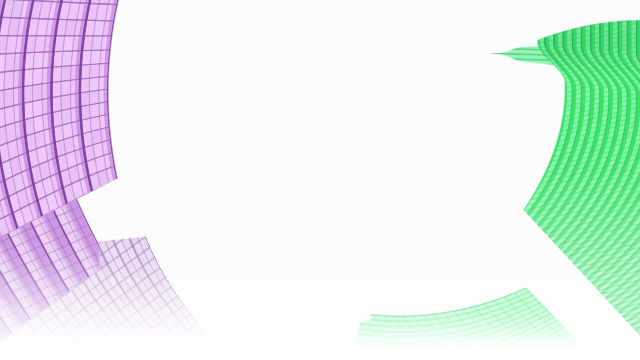
Reproduce this background procedurally as a Shadertoy shader.

```glsl
// Curving line-drawn towers, violet at the left and green at the right, on white paper.

// Palette
const vec3 PAPER = vec3(0.99);
const vec3 LILAC = vec3(0.96, 0.83, 0.99);
const vec3 VIOLET = vec3(0.70, 0.42, 0.83);
const vec3 INK = vec3(0.42, 0.20, 0.58);
const vec3 SLATE = vec3(0.58, 0.50, 0.70);
const vec3 MINT = vec3(0.77, 0.98, 0.84);
const vec3 SPRING = vec3(0.47, 0.96, 0.63);
const vec3 GREEN = vec3(0.20, 0.87, 0.38);
const vec3 PINE = vec3(0.10, 0.66, 0.32);

// Spacing of the drawn grids, in canvas heights
const float COLUMN = 0.079;
const float FLOOR_STEP = 0.051;
const float RIB = 0.0255;
const float RIB_ROW = 0.013;
const vec2 FADE = vec2(0.64, 0.98);

float hash(vec2 c) {
    return fract(sin(dot(c, vec2(41.3, 289.1))) * 4375.5);
}

// Coverage of the half plane where d is positive
float inside(float d) {
    float w = 1.0 / iResolution.y;
    return smoothstep(-w, w, d);
}

// Repeating line at whole values of t; w is its half width in periods
float line(float t, float w) {
    float aa = max(fwidth(t), 0.0001);
    float d = abs(fract(t + 0.5) - 0.5);
    return (1.0 - smoothstep(w - 0.5 * aa, w + 0.5 * aa, d)) * min(1.0, 2.0 * w / aa + 0.35);
}

// Left: tall leaning facade with dark columns
vec3 violetTower(vec3 col, vec2 p) {
    float bend = p.y - 0.255;
    float u = (p.x - 0.301 - 0.44 * bend * bend) / COLUMN;
    float tilt = mix(-0.05, 0.504, smoothstep(0.0, 0.55, p.y));
    float v = (p.y + p.x * tilt - 0.66) / FLOOR_STEP;
    float mask = inside(-u * COLUMN) * inside(0.66 - 0.504 * p.x - p.y);
    vec3 face = mix(LILAC, VIOLET, 0.08 + 0.12 * hash(floor(vec2(u * 3.0, v))));
    face = mix(face, VIOLET, 0.55 * line(u * 3.0, 0.06));
    face = mix(face, VIOLET * 0.85, 0.75 * line(v, 0.045));
    face = mix(face, VIOLET, 0.5 * line(u + 0.06, 0.11));
    face = mix(face, INK, 0.75 * line(u, 0.045));
    return mix(col, face, mask);
}

// Left: banded middle tier and the pale tier in front of it
vec3 violetTiers(vec3 col, vec2 p) {
    float fade = 1.0 - smoothstep(FADE.x, FADE.y, p.y);
    float ridge = 0.657 + (0.405 - p.x) * 0.72;

    float d = p.y - 0.567;
    float u = (p.x - 0.22 - 0.45 * d - 0.35 * d * d) / COLUMN;
    float v = (p.y + 0.45 * p.x) / (0.6 * FLOOR_STEP);
    float mask = inside(p.y - 0.66 + 0.504 * p.x) * inside(-u * COLUMN) * inside(ridge - p.y);
    vec3 face = mix(LILAC * 0.97, VIOLET, 0.55 * smoothstep(0.35, 0.6, fract(u)));
    face = mix(face, SLATE, 0.5 * line(v, 0.06));
    face = mix(face, INK, 0.55 * line(u, 0.04) + 0.25 * line(u * 3.0, 0.07));
    col = mix(col, face, mask * mix(0.1, 1.0, fade));

    d = p.y - 0.657;
    u = (p.x - 0.405 - 0.4 * d - 0.85 * d * d) / (0.6 * COLUMN);
    v = (p.y - ridge) / (0.75 * FLOOR_STEP);
    float roof = inside(p.x - 0.275) * inside(p.y - 0.657 - (0.405 - p.x) * 0.11);
    mask = inside(-u) * max(inside(p.y - ridge), roof);
    face = mix(PAPER, LILAC * 0.93, 0.55 + 0.25 * hash(floor(vec2(u * 2.0, v))));
    face = mix(face, SLATE, 0.55 * line(u * 2.0, 0.06) + 0.35 * line(u, 0.09));
    face = mix(face, SLATE, 0.6 * line(v, 0.06));
    return mix(col, face, mask * fade);
}

// Left profile of the green tower at height y
float ribProfile(float y) {
    float sag = max(0.0, y - 0.243);
    return 1.569 - 0.076 * (1.0 - smoothstep(0.116, 0.231, y)) - sag * sag;
}

// Right: ribbed tower with a domed crown and a sideways spire
vec3 greenTower(vec3 col, vec2 p) {
    float axis = 0.148 + 0.03 * (p.x - 1.361);
    float girth = 0.08 * (p.x - 1.361) + 0.013 * smoothstep(1.39, 1.45, p.x);
    float spire = inside(girth - abs(p.y - axis)) * inside(p.x - 1.361) * inside(1.54 - p.x);
    vec3 metal = mix(SPRING, PINE, 0.6 * line((p.y - axis) / 0.014, 0.17));
    col = mix(col, metal, 0.8 * spire);

    float reach = 1.778 - p.x;
    float mask = inside(p.x - ribProfile(p.y)) * inside(p.y - 0.056 - 0.677 * reach * reach)
        * inside(0.583 + 1.08 * (p.x - 1.454) - p.y);
    float u = (p.x - ribProfile(p.y - 0.12 * (p.x - 1.5))) / RIB;
    float v = (p.y + 0.25 * p.x) / RIB_ROW;
    float pale = smoothstep(0.38, 0.95, p.y);
    float crown = 1.0 - smoothstep(0.13, 0.23, p.y);
    vec3 face = mix(SPRING, MINT, 0.25 * hash(floor(vec2(u, v))) + 0.7 * pale);
    face = mix(face, GREEN, (0.85 - 0.45 * pale) * line(u, 0.24));
    face = mix(face, GREEN, 0.45 * line(v, 0.14));
    face = mix(face, PINE, (0.3 + 0.25 * crown) * line(u + 0.2, 0.08) + 0.2 * crown);
    return mix(col, face, mask * (1.0 - 0.35 * pale));
}

// Bottom: low pale block with sagging floors
vec3 mintBlock(vec3 col, vec2 p) {
    float sag = p.x - 1.111;
    float depth = p.y - 0.877 + 0.636 * sag * sag;
    float leftEdge = mix(1.03, 1.0 - 0.2 * (p.y - 0.893), inside(p.y - 0.893));
    float rightEdge = 1.463 + 0.95 * (p.y - 0.799);
    float mask = inside(depth) * inside(p.x - leftEdge) * inside(rightEdge - p.x);
    vec3 face = mix(MINT, SPRING, 0.7 * line(depth / 0.015, 0.16));
    face = mix(face, GREEN, 0.25 * line((p.x - 0.7 * depth) / 0.028, 0.06));
    face = mix(face, PINE, 0.35 * (1.0 - smoothstep(0.0, 0.006, depth)));
    return mix(col, face, 0.85 * mask * (1.0 - smoothstep(0.84, 0.985, p.y)));
}

void mainImage(out vec4 fragColor, in vec2 fragCoord) {
    // Heights run downward from the top edge
    vec2 uv = fragCoord / iResolution.xy;
    vec2 p = vec2(uv.x * 16.0 / 9.0, 1.0 - uv.y);
    vec3 col = mix(PAPER, vec3(1.0), smoothstep(0.75, 1.0, p.y));
    col = violetTiers(col, p);
    col = violetTower(col, p);
    col = mintBlock(col, p);
    col = greenTower(col, p);
    fragColor = vec4(col, 1.0);
}
```
